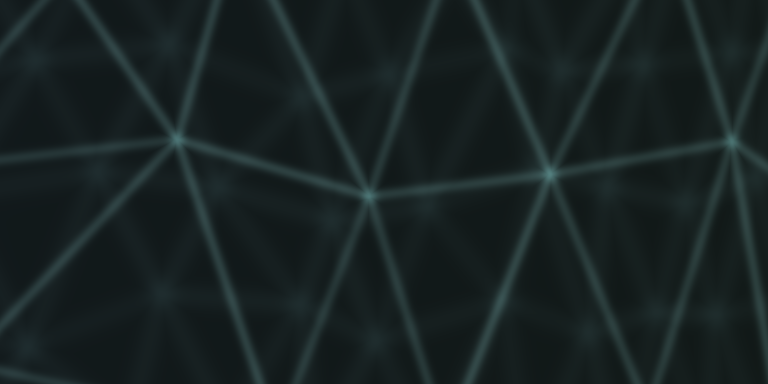
Write a WebGL 1 fragment shader that draws this background.

```glsl
precision highp float;

uniform vec2 u_resolution;

const float SQUEEZE = 0.096;

vec2 hash22(vec2 p) {
    vec3 q = fract(vec3(p.xyx) * vec3(0.1031, 0.1030, 0.0973));
    q += dot(q, q.yzx + 33.33);
    return fract((q.xx + q.yz) * q.zy);
}

// Horizontal spacing tightens toward the right
float squeeze(float s) {
    return s - SQUEEZE * s * s;
}

float unsqueeze(float x) {
    float root = sqrt(max(1.0 - 4.0 * SQUEEZE * x, 0.01));
    return (1.0 - root) / (2.0 * SQUEEZE);
}

// Jittered node of a staggered triangular lattice
vec2 nodePosition(vec2 id, vec2 cell, vec2 origin, float seed) {
    vec2 jitter = (hash22(id + seed) - 0.5) * 0.46;
    vec2 lattice = vec2(id.x - 0.5 * id.y, id.y) + jitter;
    vec2 s = origin + cell * lattice;
    return vec2(squeeze(s.x), s.y);
}

float segmentDistance(vec2 p, vec2 a, vec2 b) {
    vec2 pa = p - a;
    vec2 ba = b - a;
    float t = clamp(dot(pa, ba) / dot(ba, ba), 0.0, 1.0);
    return length(pa - ba * t);
}

float softGlow(float dist, float radius) {
    float r = dist / radius;
    return exp(-r * r);
}

float strand(vec2 p, vec2 a, vec2 b, float width, float strength) {
    return softGlow(segmentDistance(p, a, b), width) * mix(0.65, 1.0, strength);
}

// x: strongest strand, y: strongest node glow
vec2 meshLayer(vec2 p, vec2 cell, vec2 origin, float seed, float width, float nodeRadius) {
    vec2 lattice = (vec2(unsqueeze(p.x), p.y) - origin) / cell;
    vec2 base = floor(vec2(lattice.x + 0.5 * lattice.y, lattice.y));
    vec2 glow = vec2(0.0);
    for (int j = -2; j <= 2; j++) {
        for (int i = -2; i <= 2; i++) {
            vec2 id = base + vec2(float(i), float(j));
            vec2 a = nodePosition(id, cell, origin, seed);
            vec2 right = nodePosition(id + vec2(1.0, 0.0), cell, origin, seed);
            vec2 upLeft = nodePosition(id + vec2(0.0, 1.0), cell, origin, seed);
            vec2 upRight = nodePosition(id + vec2(1.0, 1.0), cell, origin, seed);
            vec2 strength = hash22(id + seed + 57.0);
            float lines = strand(p, a, right, width, strength.x);
            lines = max(lines, strand(p, a, upLeft, width, strength.y));
            lines = max(lines, strand(p, a, upRight, width, fract(strength.x + strength.y)));
            glow = max(glow, vec2(lines, softGlow(length(p - a), nodeRadius)));
        }
    }
    return glow;
}

void main() {
    vec2 p = gl_FragCoord.xy / u_resolution.y;
    float across = gl_FragCoord.x / u_resolution.x;

    // Dark ground, a little greener on the right
    vec3 color = mix(vec3(0.068, 0.097, 0.104), vec3(0.067, 0.097, 0.092), across);

    // Blurred distant mesh
    vec2 far = meshLayer(p, vec2(0.34, 0.33), vec2(0.12, 0.16), 131.0, 0.034, 0.040);
    color += vec3(0.024, 0.032, 0.033) * far.x + vec3(0.030, 0.046, 0.048) * far.y;

    // Sharper near mesh with bright joints
    vec2 near = meshLayer(p, vec2(0.70, 0.56), vec2(0.40, 0.52), 17.0, 0.0155, 0.021);
    color += vec3(0.112, 0.160, 0.158) * near.x + vec3(0.120, 0.200, 0.200) * near.y;

    gl_FragColor = vec4(color, 1.0);
}
```
